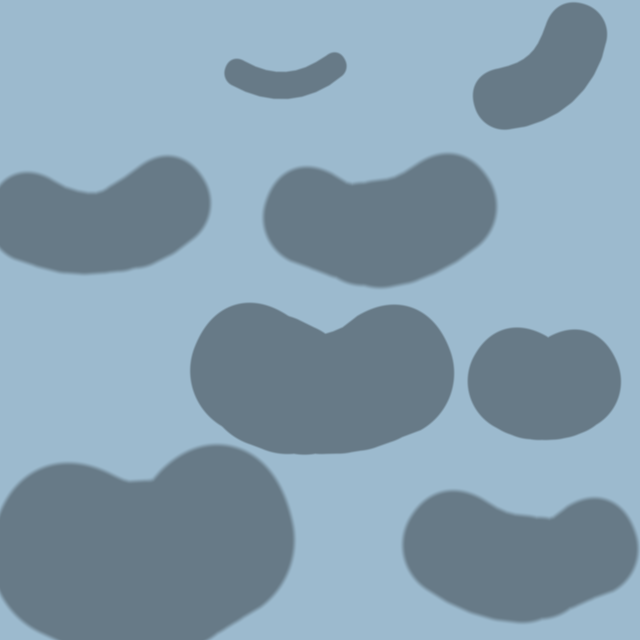
Reproduce this pattern procedurally as a three.js fragment shader.

```glsl
varying vec2 vUv;

const vec3 PALE_BLUE = vec3(0.61, 0.728, 0.806);
const vec3 SLATE = vec3(0.405, 0.48, 0.53);
const int ROWS = 4;
const int SEGMENTS = 8;

float hash(float n) {
  return fract(sin(n * 127.1 + 11.7) * 43758.5453);
}

float noise(float x) {
  float i = floor(x);
  return mix(hash(i), hash(i + 1.0), smoothstep(0.0, 1.0, x - i));
}

float smoothMin(float a, float b, float k) {
  float h = max(k - abs(a - b), 0.0) / k;
  return min(a, b) - h * h * k * 0.25;
}

vec2 rotate(vec2 p, float angle) {
  float c = cos(angle);
  float s = sin(angle);
  return vec2(c * p.x + s * p.y, c * p.y - s * p.x);
}

// Segment whose thickness runs from ra to rb
float taperedSegment(vec2 p, vec2 a, vec2 b, float ra, float rb) {
  vec2 ab = b - a;
  float h = clamp(dot(p - a, ab) / dot(ab, ab), 0.0, 1.0);
  return length(p - a - ab * h) - mix(ra, rb, h);
}

// Sagging spine, t from -1 to 1
vec2 spinePoint(float t, float reach) {
  return reach * vec2(t, 0.33 * (t * t - 0.5));
}

float spineRadius(float t, float radius, float seed) {
  return radius * mix(0.87, 1.06, noise(t * 1.5 + seed * 17.0));
}

// Bean with uneven thickness and a lobe on each shoulder
float bean(vec2 p, float reach, float radius, float seed) {
  float d = 10.0;
  for (int i = 0; i < SEGMENTS; i++) {
    float t0 = 2.0 * float(i) / float(SEGMENTS) - 1.0;
    float t1 = t0 + 2.0 / float(SEGMENTS);
    d = min(d, taperedSegment(p, spinePoint(t0, reach), spinePoint(t1, reach),
      spineRadius(t0, radius, seed), spineRadius(t1, radius, seed)));
  }
  for (int i = 0; i < 2; i++) {
    float side = 2.0 * float(i) - 1.0;
    vec2 lobe = spinePoint(side, reach) + radius * vec2(side * 0.1, 0.32);
    float lobeRadius = radius * mix(0.66, 0.76, hash(seed + side * 3.3));
    d = smoothMin(d, length(p - lobe) - lobeRadius, radius * 0.12);
  }
  return d;
}

// Coverage of the bean in one place of the staggered rows
float beanCover(vec2 uv, float row, float col) {
  float seed = row * 2.0 + col + 1.0;
  float odd = mod(row, 2.0);
  float top = step(2.5, row);

  float left = mix(0.22, 0.53, odd) - 0.03 * row;
  float right = mix(0.81 - 0.105 * row, 0.86, odd);
  vec2 center = vec2(mix(left, right, col), 0.13 + 0.28 * row - 0.01 * row * row);
  center += 0.016 * (vec2(hash(seed + 20.0), hash(seed + 40.0)) - 0.5);

  float radius = mix(0.14 - 0.035 * row, 0.08, col) * mix(1.0, 0.6, top);
  float reach = 0.105 - 0.03 * top - 0.065 * odd * col * (1.0 - top);
  float tilt = 0.2 * (hash(seed + 60.0) - 0.4) + 0.7 * top * col;

  float d = bean(rotate(uv - center, tilt), reach, radius, seed);
  float softness = mix(0.005, 0.0022, odd);
  return 1.0 - smoothstep(-softness, softness, d);
}

void main() {
  float cover = 0.0;
  for (int row = 0; row < ROWS; row++) {
    for (int col = 0; col < 2; col++) {
      cover = max(cover, beanCover(vUv, float(row), float(col)));
    }
  }
  gl_FragColor = vec4(mix(PALE_BLUE, SLATE, cover), 1.0);
}
```
